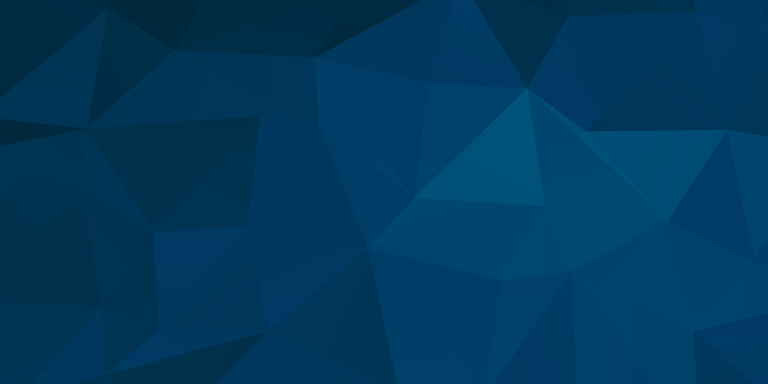
This background is drawn by a Shadertoy shader. Its source:

```glsl
// Low-poly background: flat irregular triangles in deep blue, glowing right of the centre.
#define CELL 0.25        // lattice spacing, in canvas heights
#define STRETCH 1.12     // horizontal stretch of the lattice
#define JITTER 0.33      // vertex displacement; above 0.33 facets may fold
#define TILT 0.22        // lattice rotation in radians
#define SEED 17.0
#define VARIATION 0.38   // tone spread between facets
#define SHADING 0.06     // tone slope inside a facet
#define GLOW_CENTRE vec2(0.66, 0.48)
#define GLOW_SIZE vec2(0.28, 0.38)

float hash(vec2 p) {
    vec3 q = fract(vec3(p.xyx + SEED) * vec3(0.1031, 0.1030, 0.0973));
    q += dot(q, q.yzx + 33.33);
    return fract((q.x + q.y) * q.z);
}

float cross2(vec2 a, vec2 b) { return a.x * b.y - a.y * b.x; }

mat2 rotation(float a) { return mat2(cos(a), sin(a), -sin(a), cos(a)); }

// Lattice vertex: odd rows are shifted by half a cell, then jittered
vec2 latticeVertex(vec2 id) {
    vec2 shift = vec2(hash(id), hash(id + 41.7)) * 2.0 - 1.0;
    return id + vec2(0.5 * mod(id.y, 2.0), 0.0) + JITTER * shift;
}

// Signed distance to the line ab, positive on its left
float edgeSide(vec2 p, vec2 a, vec2 b) {
    return cross2(normalize(b - a), p - a);
}

float triangleCoverage(vec2 p, vec2 a, vec2 b, vec2 c, float pixel) {
    float winding = sign(cross2(b - a, c - a));
    float inside = min(edgeSide(p, a, b) * winding,
                   min(edgeSide(p, b, c) * winding, edgeSide(p, c, a) * winding));
    return clamp(0.5 + inside / pixel, 0.0, 1.0);
}

bool diagonalFits(vec2 a, vec2 b, vec2 c, vec2 d) {
    return cross2(c - a, b - a) * cross2(c - a, d - a) < 0.0;
}

// Large-scale light, with uv running from 0 to 1 over the canvas
float lightField(vec2 uv) {
    vec2 g = (uv - GLOW_CENTRE) / GLOW_SIZE;
    return 0.22 + 0.31 * uv.x + 0.52 * exp(-dot(g, g))
         - 0.24 * smoothstep(0.6, 1.0, uv.y);
}

vec3 blueRamp(float tone) {
    float t = clamp(tone, 0.0, 1.1) * 4.0;
    vec3 col = mix(vec3(0.0, 0.155, 0.235), vec3(0.0, 0.20, 0.31), min(t, 1.0));
    col = mix(col, vec3(0.0, 0.222, 0.385), clamp(t - 1.0, 0.0, 1.0));
    col = mix(col, vec3(0.0, 0.262, 0.42), clamp(t - 2.0, 0.0, 1.0));
    return mix(col, vec3(0.0, 0.31, 0.465), max(t - 3.0, 0.0));
}

// Each facet takes the light at its middle, a random tone and a faint slope
vec3 facetColour(vec2 p, vec2 middle, vec2 id) {
    vec2 aspect = vec2(iResolution.x / iResolution.y, 1.0);
    vec2 uv = rotation(-TILT) * middle * CELL * vec2(STRETCH, 1.0) / aspect;
    float angle = 6.2832 * hash(id + 7.3);
    float slope = dot(p - middle, vec2(cos(angle), sin(angle)));
    float tone = lightField(uv) + VARIATION * (hash(id + 23.1) - 0.5) + SHADING * slope;
    return blueRamp(tone);
}

void mainImage(out vec4 fragColor, in vec2 fragCoord) {
    vec2 canvas = fragCoord / iResolution.y;
    vec2 p = rotation(TILT) * (canvas / vec2(STRETCH, 1.0) / CELL);
    float pixel = 1.0 / (iResolution.y * CELL);
    vec2 cell = floor(p);
    vec4 sum = vec4(0.0);

    // Split each nearby quad into two triangles and blend them by coverage
    for (int y = -1; y <= 1; y++)
    for (int x = -1; x <= 1; x++) {
        vec2 id = cell + vec2(float(x), float(y));
        vec2 a = latticeVertex(id);
        vec2 b = latticeVertex(id + vec2(1.0, 0.0));
        vec2 c = latticeVertex(id + vec2(1.0, 1.0));
        vec2 d = latticeVertex(id + vec2(0.0, 1.0));

        // Pick a diagonal at random unless only one lies inside the quad
        bool flip = hash(id + 91.3) > 0.5;
        if (!diagonalFits(a, b, c, d)) flip = true;
        else if (!diagonalFits(b, c, d, a)) flip = false;
        if (flip) {
            vec2 first = a;
            a = b; b = c; c = d; d = first;
        }

        float lower = triangleCoverage(p, a, b, c, pixel);
        float upper = triangleCoverage(p, a, c, d, pixel);
        sum += lower * vec4(facetColour(p, (a + b + c) / 3.0, id), 1.0);
        sum += upper * vec4(facetColour(p, (a + c + d) / 3.0, id + 57.9), 1.0);
    }
    fragColor = vec4(sum.rgb / max(sum.a, 0.001), 1.0);
}
```
